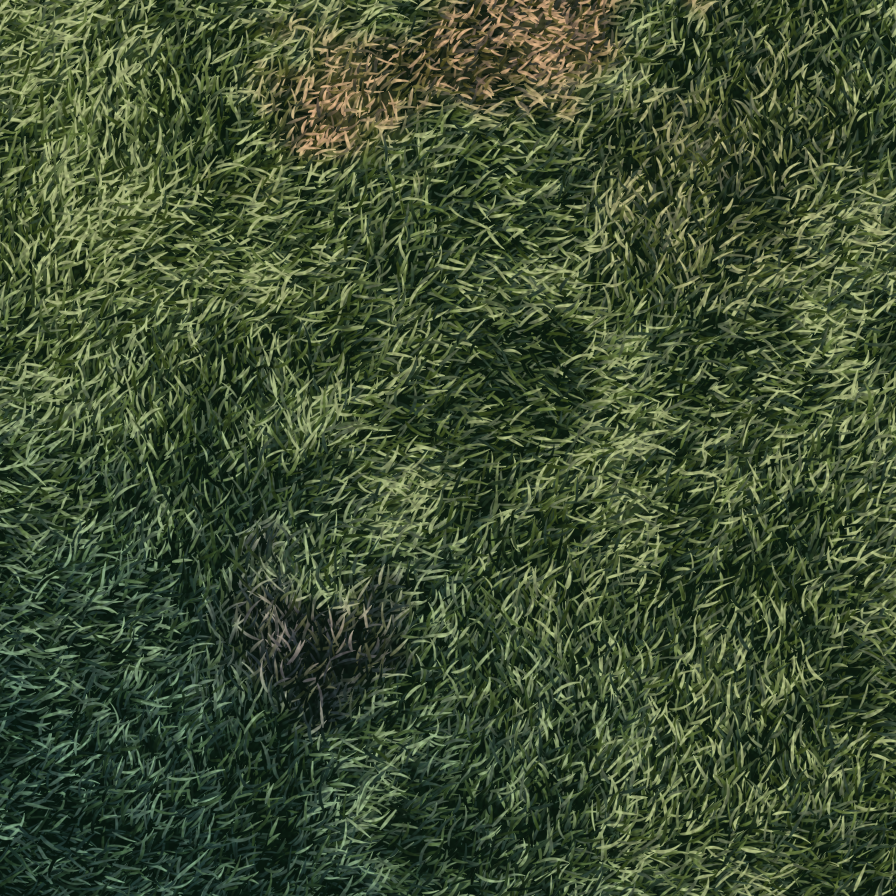
A Shadertoy shader for this texture:

```glsl
// Grass tones, dark to light
const vec3 SHADOW    = vec3(0.045, 0.10, 0.055);
const vec3 COOL_MID  = vec3(0.17, 0.24, 0.19);
const vec3 WARM_MID  = vec3(0.20, 0.26, 0.10);
const vec3 COOL_PALE = vec3(0.34, 0.38, 0.29);
const vec3 WARM_PALE = vec3(0.37, 0.44, 0.23);
const vec3 TIP       = vec3(0.64, 0.68, 0.47);

// Tints for special areas
const vec3 DRY_TINT   = vec3(1.22, 0.93, 1.02);
const vec3 EARTH_TINT = vec3(1.15, 0.90, 1.08);
const vec3 SHADE_TINT = vec3(0.70, 0.86, 1.0);

// Blade geometry, in canvas heights
const int   LAYERS      = 15;
const float CELL        = 0.0215;
const float HALF_LENGTH = 0.0185;
const float HALF_WIDTH  = 0.0018;
const float SOFTNESS    = 0.0004;
const float MAIN_ANGLE  = 0.82;
const float SWIRL       = 2.0;
const float ANGLE_SPREAD = 2.0;
const float BEND        = 0.6;

// Tone
const float BASE_TONE   = 0.05;
const float DEPTH_TONE  = 0.52;
const float TONE_SPREAD = 0.95;
const float CLUMP_TONE  = 0.65;
const float GRAIN       = 0.4;

float hash(vec2 p) {
    return fract(sin(dot(p, vec2(127.1, 311.7))) * 43758.5453);
}

vec4 hash4(vec2 p) {
    float s = dot(p, vec2(127.1, 311.7));
    return fract(sin(s + vec4(0.0, 1.7, 3.1, 4.9)) * vec4(43758.5, 22578.1, 19642.3, 31415.9));
}

float noise(vec2 p) {
    vec2 i = floor(p), f = fract(p);
    f = f * f * (3.0 - 2.0 * f);
    return mix(mix(hash(i), hash(i + vec2(1, 0)), f.x),
               mix(hash(i + vec2(0, 1)), hash(i + vec2(1, 1)), f.x), f.y);
}

float fbm(vec2 p) {
    return 0.55 * noise(p) + 0.3 * noise(p * 2.1 + 7.3) + 0.15 * noise(p * 4.3 + 3.9);
}

float segmentDistance(vec2 p, vec2 a, vec2 b) {
    vec2 ab = b - a;
    return length(p - a - ab * clamp(dot(p - a, ab) / dot(ab, ab), 0.0, 1.0));
}

vec3 grassRamp(float tone, float warmth) {
    vec3 c = mix(SHADOW, mix(COOL_MID, WARM_MID, warmth), smoothstep(0.0, 0.36, tone));
    c = mix(c, mix(COOL_PALE, WARM_PALE, warmth), smoothstep(0.34, 0.64, tone));
    return mix(c, TIP, smoothstep(0.62, 0.95, tone));
}

// x: coverage of a curved, tapered blade; y: position from root (-1) to tip (1)
vec2 blade(vec2 p, float angle, float halfLength, float halfWidth, float bend, float soft) {
    float c = cos(angle), s = sin(angle);
    vec2 q = vec2(c * p.x + s * p.y, c * p.y - s * p.x);
    float along = q.x / halfLength;
    float curve = bend * halfLength * (along * along - 0.4);
    float slope = 2.0 * bend * along;
    float taper = sqrt(max(1.0 - along * along, 0.0)) * (1.0 - 0.35 * along);
    float d = abs(q.y - curve) * inversesqrt(1.0 + slope * slope) - halfWidth * taper;
    float inside = step(abs(along), 1.0);
    return vec2(inside * smoothstep(soft, -soft, d), along);
}

void mainImage(out vec4 fragColor, in vec2 fragCoord) {
    vec2 uv = fragCoord / iResolution.y;
    float soft = SOFTNESS + 0.5 / iResolution.y;

    // Broad areas: shade at lower left, dry strip at the top, bare earth
    float ragged = fbm(uv * 14.0) - 0.5;
    float shade = smoothstep(0.75, 0.1, length(uv * vec2(0.85, 1.0)) + 0.25 * ragged);
    float strip = segmentDistance(uv, vec2(0.36, 0.89), vec2(0.66, 0.99));
    float dry = smoothstep(0.12, 0.01, strip + 0.2 * ragged);
    dry = max(dry, 0.3 * smoothstep(0.25, 0.0, length(uv - vec2(0.8, 0.82)) + 0.2 * ragged));
    float earth = smoothstep(0.13, 0.0, length(uv - vec2(0.35, 0.28)) + 0.2 * ragged);
    float sunny = smoothstep(0.55, 0.0, length(uv - vec2(0.05, 0.78)));
    float clump = CLUMP_TONE * (fbm(uv * 13.0 + 31.0) - 0.5);
    float areaTone = BASE_TONE + clump + 0.13 * sunny - 0.14 * shade - 0.1 * earth + 0.12 * dry;
    float areaWarmth = 0.5 + 0.3 * sunny - 0.4 * shade;

    // Blades, from the deep layers to the top ones
    vec3 color = grassRamp(areaTone, areaWarmth);
    for (int layer = 0; layer < LAYERS; layer++) {
        float depth = float(layer) / float(LAYERS - 1);
        vec2 offset = vec2(hash(vec2(layer, 3)), hash(vec2(layer, 8)));
        vec2 grid = uv / CELL + offset;
        for (int k = 0; k < 9; k++) {
            vec2 id = floor(grid) + vec2(k % 3 - 1, k / 3 - 1);
            vec4 rnd = hash4(id + float(layer) * 17.3);
            vec4 look = hash4(id + float(layer) * 23.9 + 51.7);
            vec2 toBlade = (grid - id - rnd.xy) * CELL;
            float angle = MAIN_ANGLE + SWIRL * (noise((id - offset) * CELL * 7.0) - 0.5)
                        + ANGLE_SPREAD * (rnd.z - 0.5);
            float size = mix(0.5, 1.0, rnd.w) * (1.0 - 0.35 * dry);
            vec2 b = blade(toBlade, angle, HALF_LENGTH * size,
                           HALF_WIDTH * mix(0.6, 1.1, look.x), BEND * (look.y - 0.5), soft);
            float tone = DEPTH_TONE * depth + TONE_SPREAD * (look.z - 0.45) + 0.14 * b.y + areaTone;
            float warmth = clamp(areaWarmth + 1.2 * (look.w - 0.5), 0.0, 1.0);
            color = mix(color, grassRamp(tone, warmth), b.x);
        }
    }

    // Area tints and fine grain
    color *= mix(vec3(1.0), DRY_TINT, dry);
    color *= mix(vec3(1.0), EARTH_TINT, earth);
    color *= mix(vec3(1.0), SHADE_TINT, shade);
    color *= 1.0 + GRAIN * (noise(uv * 300.0) - 0.5);
    fragColor = vec4(color, 1.0);
}
```
